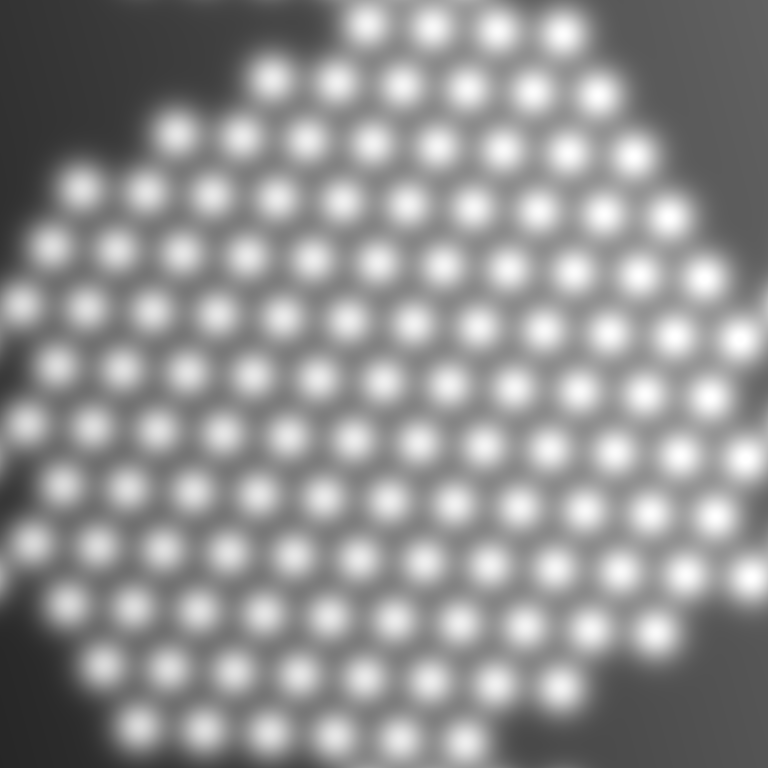
A Shadertoy shader for this pattern:

```glsl
// Hexagonal outline of the cluster, in lattice steps
bool insideCluster(int col, int row) {
    int steep = col + 2 * row;
    int across = 2 * col + row;
    return steep >= -2 && steep <= 17 && across >= 0 && across <= 22;
}

// Soft round spot whose glow wraps around the canvas edges
float glowSpot(vec2 uv, vec2 center) {
    vec2 d = uv - center;
    d -= round(d);
    return exp(-dot(d, d) / 0.00122);
}

void mainImage(out vec4 fragColor, in vec2 fragCoord) {
    vec2 uv = fragCoord / iResolution.xy;

    // Slightly tilted lattice
    vec2 origin = vec2(0.0286, 0.6029);
    vec2 colStep = vec2(0.085, -0.0041);
    vec2 rowStep = vec2(0.0461, -0.0796);

    // Sum the glow of every spot in the cluster
    float glow = 0.0;
    for (int row = -5; row <= 7; row++) {
        for (int col = -2; col <= 11; col++) {
            if (insideCluster(col, row)) {
                vec2 center = origin + float(col) * colStep + float(row) * rowStep;
                glow += glowSpot(uv, center);
            }
        }
    }

    // Uneven backdrop, brighter towards the upper right
    float backdrop = 0.15 + dot(uv, vec2(0.18, 0.05));

    float gray = min(backdrop + 0.66 * glow, 1.0);
    fragColor = vec4(vec3(gray), 1.0);
}
```
